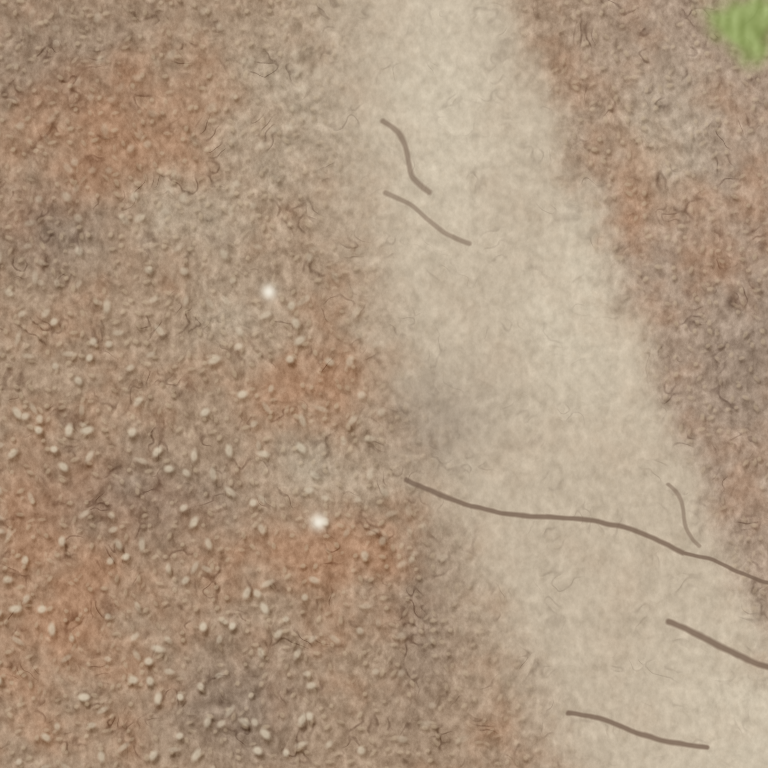
Write a Shadertoy shader that draws this texture.

```glsl
// Sandy footpath curving through reddish leaf litter, pebbles and fallen twigs.

vec2 hash2(vec2 p) {
    vec3 q = fract(p.xyx * vec3(0.1031, 0.1030, 0.0973));
    q += dot(q, q.yzx + 33.33);
    return fract((q.xx + q.yz) * q.zy);
}

float corner(vec2 cell, vec2 offset, vec2 f) {
    return dot(hash2(cell + offset + 71.0) * 2.0 - 1.0, f - offset);
}

// Gradient noise, roughly -0.7 to 0.7
float noise(vec2 p) {
    vec2 i = floor(p), f = p - i;
    vec2 u = f * f * f * (f * (f * 6.0 - 15.0) + 10.0);
    return mix(mix(corner(i, vec2(0, 0), f), corner(i, vec2(1, 0), f), u.x),
               mix(corner(i, vec2(0, 1), f), corner(i, vec2(1, 1), f), u.x), u.y);
}

float fbm(vec2 p) {
    float sum = 0.0, gain = 1.0;
    for (int k = 0; k < 4; k++) {
        sum += gain * noise(p);
        p = mat2(1.6, 1.2, -1.2, 1.6) * p + 5.3;
        gain *= 0.55;
    }
    return sum;
}

float blob(vec2 p, vec2 centre, vec2 radius) {
    vec2 d = (p - centre) / radius;
    return exp(-dot(d, d));
}

// Soft line that bows sideways between its two ends
float twig(vec2 p, vec2 a, vec2 b, float bow, float width) {
    vec2 axis = b - a;
    float t = clamp(dot(p - a, axis) / dot(axis, axis), 0.0, 1.0);
    vec2 side = normalize(vec2(-axis.y, axis.x));
    float d = length(p - a - axis * t - side * bow * sin(t * 6.283));
    return 1.0 - smoothstep(width * 0.3, width + 0.7 / iResolution.y, d);
}

// Scattered tilted chips: x is the lit body, y is the shadow below
vec2 chips(vec2 p, float scale, float density) {
    vec2 g = p * scale, cell = floor(g), result = vec2(0);
    for (int j = -1; j <= 1; j++)
    for (int i = -1; i <= 1; i++) {
        vec2 id = cell + vec2(i, j), h = hash2(id + scale), k = hash2(id + 19.7);
        vec2 d = g - id - h;
        float angle = k.x * 3.14, c = cos(angle), s = sin(angle);
        mat2 turn = mat2(c, -s, s, c);
        vec2 size = vec2(0.22 + 0.25 * h.x, 0.17 + 0.1 * h.y);
        float present = step(k.y, density) * (0.45 + 0.55 * h.y);
        float body = 1.0 - smoothstep(0.35, 1.2, length(turn * d / size));
        float shade = 1.0 - smoothstep(0.4, 1.5, length(turn * (d + vec2(-0.12, 0.25)) / size));
        result = max(result, present * vec2(body, shade));
    }
    return result;
}

void mainImage(out vec4 fragColor, in vec2 fragCoord) {
    vec2 p = fragCoord / iResolution.xy;
    vec2 warp = vec2(fbm(p * 9.0), fbm(p * 9.0 + 40.0));
    vec2 q = p + warp * 0.035;

    // Path edges and the paler trodden core
    float left = 0.74 - 0.6 * q.y + 0.29 * q.y * q.y;
    float right = 1.05 - 0.39 * q.y;
    float path = smoothstep(left - 0.09, left + 0.08, q.x)
               * (1.0 - smoothstep(right - 0.035, right + 0.04, q.x));
    float core = max(blob(q, vec2(0.58, 0.86), vec2(0.08, 0.18)),
                     blob(q, vec2(0.76, 0.6), vec2(0.08, 0.15)));
    core = max(core, blob(q, vec2(0.98, 0.06), vec2(0.12, 0.14)));
    float litter = 1.0 - 0.8 * path;

    // Ground tones
    vec3 ground = mix(vec3(0.645, 0.55, 0.46), vec3(0.66, 0.575, 0.50), smoothstep(0.6, 0.9, p.x));
    vec3 col = mix(ground, vec3(0.76, 0.70, 0.615), path);
    col = mix(col, vec3(0.81, 0.76, 0.675), core * path * 0.9);

    // Rusty leaf patches
    float rust = blob(q, vec2(0.41, 0.52), vec2(0.09, 0.07)) + blob(q, vec2(0.16, 0.82), vec2(0.16, 0.12))
               + blob(q, vec2(0.42, 0.29), vec2(0.13, 0.07)) + blob(q, vec2(0.08, 0.25), vec2(0.12, 0.18))
               + blob(q, vec2(0.82, 0.76), vec2(0.04, 0.13)) + 0.6 * blob(q, vec2(0.96, 0.72), vec2(0.08));
    rust += 0.9 * fbm(p * 13.0 + 7.0);
    col = mix(col, vec3(0.67, 0.49, 0.37), clamp(rust, 0.0, 1.0) * 0.6 * litter);

    // Grey dusty clearings
    float dust = blob(q, vec2(0.31, 0.58), vec2(0.06)) + blob(q, vec2(0.41, 0.38), vec2(0.09, 0.05))
               + blob(q, vec2(0.24, 0.72), vec2(0.11, 0.05)) + blob(q, vec2(0.86, 0.82), vec2(0.07, 0.09))
               + blob(q, vec2(0.36, 0.86), vec2(0.09, 0.12));
    col = mix(col, vec3(0.72, 0.67, 0.59), clamp(dust, 0.0, 1.0) * 0.6);

    // Damp dark hollows
    float damp = blob(q, vec2(0.18, 0.35), vec2(0.12, 0.06)) + blob(q, vec2(0.06, 0.7), vec2(0.08, 0.06))
               + blob(q, vec2(0.31, 0.08), vec2(0.08)) + 0.7 * blob(q, vec2(0.55, 0.18), vec2(0.05, 0.12))
               + 0.7 * blob(q, vec2(0.57, 0.45), vec2(0.07, 0.06)) + 0.7 * blob(q, vec2(0.98, 0.55), vec2(0.06, 0.1))
               + 0.6 * blob(q, vec2(0.04, 0.93), vec2(0.13, 0.08));
    col = mix(col, vec3(0.49, 0.43, 0.38), clamp(damp, 0.0, 1.0) * 0.5);

    // Mottling and short litter strands
    float grain = fbm(p * 34.0 + warp) * 0.11 + fbm(p * vec2(95.0, 75.0)) * 0.13;
    float strand = smoothstep(0.12, 0.0, abs(noise(p * 42.0 + warp * 2.0)));
    strand *= smoothstep(0.0, 0.35, noise(p * 27.0 + 13.0));
    col += grain * mix(0.4, 1.0, litter) * vec3(1.0, 0.98, 0.94);
    col -= strand * vec3(0.11, 0.11, 0.10) * mix(0.35, 1.0, litter);

    // Pebbles and leaf chips, larger near the bottom left
    float nearby = litter * (1.0 - smoothstep(0.35, 0.75, p.x)) * (1.0 - 0.6 * smoothstep(0.4, 0.9, p.y));
    vec2 fine = chips(p, 72.0, 0.5), coarse = chips(p, 43.0, 0.3);
    col -= (fine.y * 0.08 * litter + coarse.y * 0.13 * nearby);
    col = mix(col, vec3(0.79, 0.71, 0.60), fine.x * 0.5 * litter);
    col = mix(col, vec3(0.86, 0.81, 0.72), coarse.x * 0.75 * nearby);
    float stones = blob(p, vec2(0.415, 0.32), vec2(0.011)) + blob(p, vec2(0.35, 0.62), vec2(0.01));
    col = mix(col, vec3(0.94, 0.91, 0.85), min(stones, 1.0));

    // Fallen twigs and roots
    vec2 t = p + warp * 0.006;
    float wood = twig(t, vec2(0.53, 0.375), vec2(0.89, 0.28), -0.012, 0.004);
    wood = max(wood, twig(t, vec2(0.89, 0.28), vec2(1.01, 0.24), 0.003, 0.003));
    wood = max(wood, twig(t, vec2(0.87, 0.19), vec2(1.01, 0.128), 0.002, 0.005));
    wood = max(wood, twig(t, vec2(0.74, 0.07), vec2(0.92, 0.025), 0.003, 0.004));
    wood = max(wood, 0.7 * twig(t, vec2(0.50, 0.84), vec2(0.56, 0.75), 0.008, 0.005));
    wood = max(wood, 0.6 * twig(t, vec2(0.50, 0.75), vec2(0.61, 0.685), 0.003, 0.004));
    wood = max(wood, 0.6 * twig(t, vec2(0.87, 0.37), vec2(0.91, 0.29), 0.004, 0.003));
    col = mix(col, vec3(0.45, 0.37, 0.31), wood * 0.75);

    // Grass tuft in the upper right corner
    float grass = blob(q, vec2(0.97, 0.97), vec2(0.055, 0.05));
    vec3 blades = vec3(0.56, 0.64, 0.37) + 0.2 * noise(p * vec2(80.0, 35.0));
    col = mix(col, blades, smoothstep(0.15, 0.8, grass) * 0.85);

    fragColor = vec4(clamp(col, 0.0, 1.0), 1.0);
}
```
